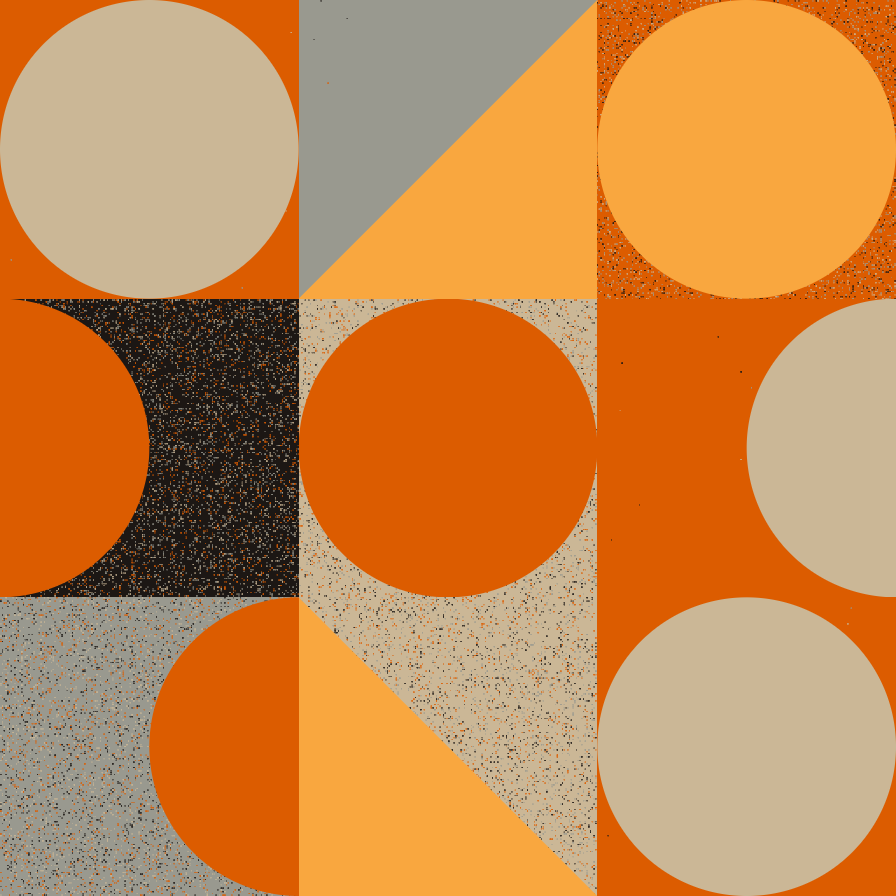
Give the GLSL for this background, as a Shadertoy shader.

```glsl
// Three by three grid of flat circles, half circles and triangles, some tiles speckled with grain.

const vec3 ORANGE = vec3(0.863, 0.361, 0.0);
const vec3 AMBER = vec3(0.976, 0.655, 0.247);
const vec3 TAN = vec3(0.796, 0.718, 0.588);
const vec3 GREY = vec3(0.6, 0.6, 0.56);
const vec3 DARK = vec3(0.11, 0.09, 0.08);

float hash(vec2 p) {
    vec3 q = fract(p.xyx * 0.1031);
    q += dot(q, q.yzx + 33.33);
    return fract((q.x + q.y) * q.z);
}

// Scatters small dots, each in a random palette colour, over a base colour
vec3 grain(vec3 base, vec2 uv, float density) {
    vec2 grid = uv * 512.0;
    vec2 id = floor(grid);
    float pick = hash(id + 71.0) * 4.0;
    vec3 speck = pick < 1.0 ? DARK : pick < 2.0 ? ORANGE : pick < 3.0 ? GREY : TAN;
    float soft = 256.0 / iResolution.y;
    float dot_ = 1.0 - smoothstep(0.55 - soft, 0.55 + soft, length(grid - id - 0.5));
    float strength = mix(0.4, 0.9, hash(id + 193.0));
    return mix(base, speck, dot_ * strength * step(hash(id), density));
}

float circle(vec2 p, float centerX) {
    return length(p - vec2(centerX, 0.5)) - 0.5;
}

void mainImage(out vec4 fragColor, in vec2 fragCoord) {
    vec2 uv = fragCoord / iResolution.xy;
    vec2 cell = min(floor(uv * 3.0), 2.0);
    vec2 p = uv * 3.0 - cell;
    int tile = int(cell.x + 3.0 * cell.y);

    // Default tile: a tan disc on plain orange
    vec3 ground = ORANGE;
    vec3 shape = TAN;
    float density = 0.0;
    float d = circle(p, 0.5);

    // Tiles counted from the lower left, row by row
    if (tile == 0) {
        ground = GREY; shape = ORANGE; density = 0.28;
        d = circle(p, 1.0);
    } else if (tile == 1) {
        ground = TAN; shape = AMBER; density = 0.22;
        d = (p.x + p.y - 1.0) * 0.7071;
    } else if (tile == 3) {
        ground = DARK; shape = ORANGE; density = 0.33;
        d = circle(p, 0.0);
    } else if (tile == 4) {
        ground = TAN; shape = ORANGE; density = 0.22;
    } else if (tile == 5) {
        d = circle(p, 1.0);
    } else if (tile == 7) {
        ground = GREY; shape = AMBER;
        d = (p.y - p.x) * 0.7071;
    } else if (tile == 8) {
        shape = AMBER; density = 0.3;
    }

    // Grain lies on the ground only, under a smooth flat shape
    float coverage = clamp(0.5 - d * iResolution.y / 3.0, 0.0, 1.0);
    vec3 color = mix(grain(ground, uv, density), shape, coverage);
    fragColor = vec4(color, 1.0);
}
```
